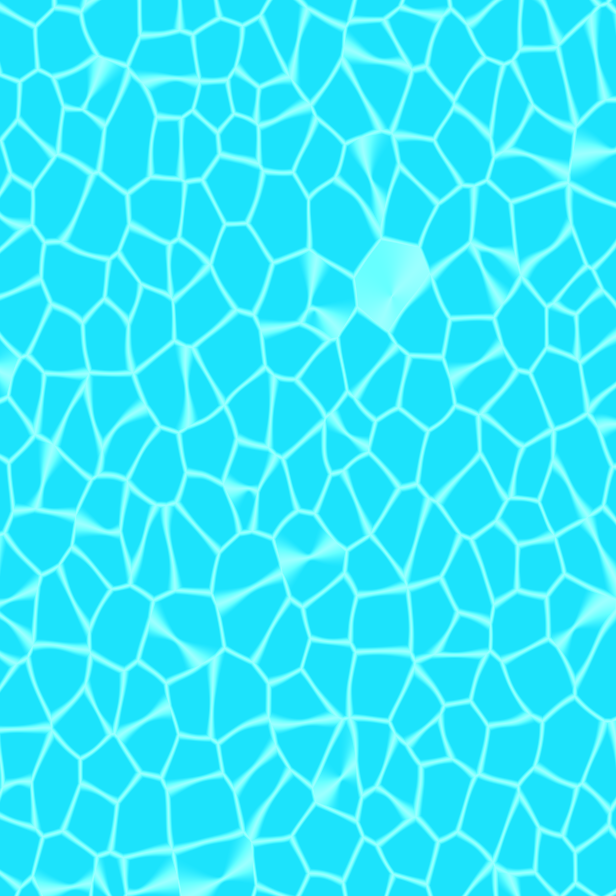
This texture is drawn by a Shadertoy shader. Its source:

```glsl
// Sunlit pool water: a net of pale caustic lines on bright cyan.
// The net is the gap between the two nearest points of a jittered, upright
// cell grid; close pairs of points give wide, soft bands of light.

vec3 hash3(vec2 p) {
    vec3 q = fract(p.xyx * vec3(0.1031, 0.1030, 0.0973));
    q += dot(q, q.yxz + 33.33);
    return fract((q.xxy + q.yzz) * q.zyx);
}

float valueNoise(vec2 p) {
    vec2 cell = floor(p), f = fract(p);
    f = f * f * (3.0 - 2.0 * f);
    float low = mix(hash3(cell).x, hash3(cell + vec2(1, 0)).x, f.x);
    float high = mix(hash3(cell + vec2(0, 1)).x, hash3(cell + vec2(1, 1)).x, f.x);
    return mix(low, high, f.y);
}

// Second nearest minus nearest distance; a small weight per point bends the edges
float cellGap(vec2 p) {
    vec2 home = floor(p);
    float nearest = 9.0, second = 9.0;
    for (int y = -2; y <= 2; y++) {
        for (int x = -2; x <= 2; x++) {
            vec2 cell = home + vec2(x, y);
            vec3 rnd = hash3(cell + 57.0);
            float dist = length(cell + rnd.xy - p) + 0.10 * rnd.z;
            second = min(second, max(nearest, dist));
            nearest = min(nearest, dist);
        }
    }
    return second - nearest;
}

void mainImage(out vec4 fragColor, in vec2 fragCoord) {
    // Cells are taller than wide, gently warped
    vec2 p = fragCoord / iResolution.x * vec2(14.0, 10.4);
    vec2 warp = vec2(valueNoise(p * 1.1 + 11.0), valueNoise(p * 1.1 + 83.0));
    p += 0.22 * (warp - 0.5);

    // Bright ridge with a soft foot
    float ridge = clamp(1.0 - cellGap(p) / 0.145, 0.0, 1.0);
    float light = mix(ridge, smoothstep(0.0, 1.0, ridge), 0.5);

    vec3 water = vec3(0.11, 0.89, 0.99);
    vec3 glow = vec3(0.50, 0.19, 0.04);
    fragColor = vec4(min(water + glow * light, 1.0), 1.0);
}
```
